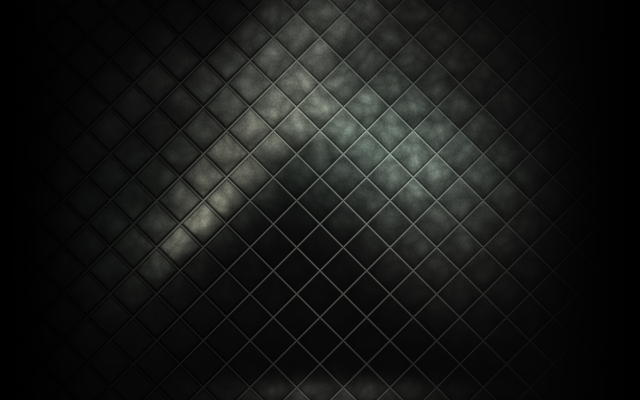
A Shadertoy shader for this background:

```glsl
const float HALF_DIAGONAL = 0.05833;  // half the width of one quilted diamond
const float RIM_WIDTH = 0.0018;
const float GROOVE_WIDTH = 0.0055;
const float GRAIN_SCALE = 150.0;
const float MOTTLE_SCALE = 30.0;
const vec2 WEDGE_APEX = vec2(-0.058, 0.125);
const vec3 WARM = vec3(1.0, 0.99, 0.87);
const vec3 TEAL = vec3(0.84, 1.0, 0.92);
const vec3 GREY = vec3(0.97, 1.0, 0.93);
const vec3 BLACK_LEATHER = vec3(0.021, 0.022, 0.021);

vec2 hash2(vec2 cell) {
    vec2 k = vec2(dot(cell, vec2(127.1, 311.7)), dot(cell, vec2(269.5, 183.3)));
    return fract(sin(k) * 43758.5);
}

// Distance to the nearest scattered point
float cellular(vec2 p) {
    vec2 cell = floor(p), f = fract(p);
    float nearest = 2.0;
    for (int y = -1; y <= 1; y++)
        for (int x = -1; x <= 1; x++) {
            vec2 o = vec2(x, y);
            nearest = min(nearest, length(o + hash2(cell + o) - f));
        }
    return nearest;
}

// Soft tilted ellipse of light
float glow(vec2 p, vec2 centre, vec2 radii, float angle) {
    float c = cos(angle), s = sin(angle);
    vec2 q = mat2(c, -s, s, c) * (p - centre) / radii;
    return exp(-dot(q, q));
}

vec3 lighting(vec2 p) {
    // Inverted V of reflected light
    vec3 light = WARM * 0.23 * glow(p, vec2(-0.22, 0.09), vec2(0.25, 0.085), 0.84);
    light += WARM * 0.25 * glow(p, vec2(-0.305, -0.05), vec2(0.13, 0.035), 0.80);
    light += WARM * 0.14 * glow(p, vec2(-0.01, 0.22), vec2(0.13, 0.09), 0.0);
    light += TEAL * 0.25 * glow(p, vec2(0.18, 0.15), vec2(0.22, 0.12), -0.45);
    light += GREY * 0.15 * glow(p, vec2(0.29, -0.01), vec2(0.21, 0.23), 0.0);
    light += TEAL * 0.09 * glow(p, vec2(0.0, 0.07), vec2(0.22, 0.16), 0.0);

    // Dark wedge beneath it
    float depth = WEDGE_APEX.y - abs(p.x - WEDGE_APEX.x) - p.y;
    light *= 1.0 - 0.82 * smoothstep(-0.03, 0.24, depth);

    // Fainter light around the rim
    light += GREY * 0.19 * glow(p, vec2(-0.08, 0.37), vec2(0.25, 0.12), 0.75);
    light += GREY * 0.09 * glow(p, vec2(-0.33, 0.29), vec2(0.19, 0.11), 0.75);
    light += GREY * 0.11 * glow(p, vec2(0.19, 0.37), vec2(0.26, 0.18), -0.5);
    light += TEAL * 0.05 * glow(p, vec2(-0.45, -0.04), vec2(0.22, 0.25), 0.0);
    light += GREY * 0.15 * glow(p, vec2(0.03, -0.49), vec2(0.24, 0.04), 0.0);
    light += GREY * 0.02 * glow(p, vec2(0.0, -0.12), vec2(0.4, 0.35), 0.0);

    // Shaded hollows at the upper left
    light *= 1.0 - 0.65 * glow(p, vec2(-0.27, 0.42), vec2(0.12, 0.06), 0.75);
    light *= 1.0 - 0.50 * glow(p, vec2(-0.41, 0.20), vec2(0.14, 0.05), 0.75);
    return light;
}

void mainImage(out vec4 fragColor, in vec2 fragCoord) {
    vec2 p = (fragCoord - 0.5 * iResolution.xy) / iResolution.y;
    float pixel = 1.0 / iResolution.y;

    // Diagonal lattice: seams lie on whole numbers
    vec2 lattice = vec2(p.x + p.y, p.x - p.y) / (2.0 * HALF_DIAGONAL) + 0.5;
    vec2 tile = fract(lattice);
    vec2 id = floor(lattice);
    float side = HALF_DIAGONAL * sqrt(2.0);
    vec2 edge = min(tile, 1.0 - tile) * side;
    float seamDistance = min(edge.x, edge.y);

    // Padded tiles, each with its own soft sheen
    vec2 bulge = tile - 0.5;
    float padding = 0.90 + 0.16 * smoothstep(0.0, 0.025, seamDistance);
    padding += 0.24 * (bulge.x - bulge.y);
    vec2 sheen = bulge - 0.55 * (hash2(id) - 0.5);
    padding += 0.32 * exp(-14.0 * dot(sheen, sheen)) - 0.10;

    // Worn leather: soft blotches and fine grain
    vec2 warped = p + 0.010 * sin(p.yx * 47.0 + 2.0 * sin(p * 29.0));
    float mottle = cellular(warped * MOTTLE_SCALE);
    float grain = cellular(p * GRAIN_SCALE);
    float wear = 1.24 - 0.50 * mottle + 0.20 * (grain - 0.5);
    vec3 light = lighting(p);
    vec3 colour = BLACK_LEATHER + light * padding * wear;

    // Dark grooves, broader on the left
    float leftSide = 1.0 - smoothstep(-0.32, 0.0, p.x);
    float groove = 1.0 - smoothstep(0.0, GROOVE_WIDTH * (1.0 + 0.8 * leftSide), seamDistance);
    colour *= 1.0 - (0.60 + 0.22 * leftSide) * groove;

    // Thin continuous rims, set just to one side of each seam
    vec2 offset = abs(fract(lattice + 0.5 + vec2(0.014, -0.014)) - 0.5) * side;
    vec2 rim = 1.0 - smoothstep(vec2(RIM_WIDTH - 0.6 * pixel), vec2(RIM_WIDTH + 0.8 * pixel), offset);
    rim.x *= 1.0 - 0.35 * leftSide;
    float rimMask = max(rim.x, rim.y);
    float rimLight = 0.22 * glow(p, vec2(0.02, -0.12), vec2(0.36, 0.38), 0.0);
    rimLight += 0.06 * glow(p, vec2(0.05, 0.0), vec2(0.62, 0.60), 0.0);
    colour += rimMask * (GREY * rimLight + 0.62 * light);

    // Black falloff at both sides
    colour *= 1.0 - smoothstep(0.50, 0.82, abs(p.x));
    fragColor = vec4(colour, 1.0);
}
```
